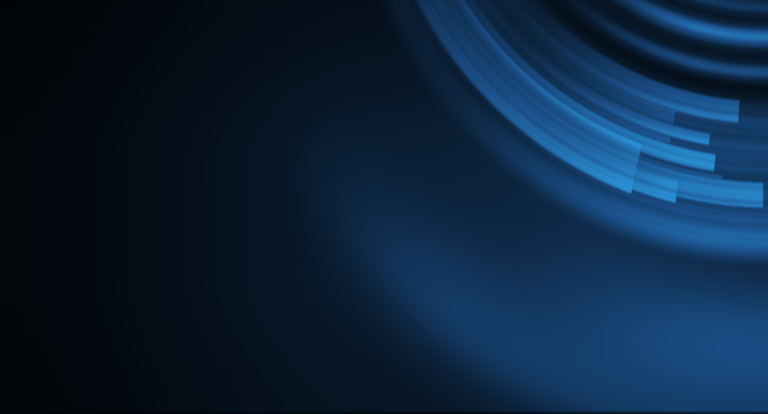
This background is drawn by a Shadertoy shader. Its source:

```glsl
// Dark blue backdrop with nested light arcs sweeping around a point above the right corner.
// Each arc is a curve of constant depth in a family of circles whose centre drifts upward;
// stepped arc segments, soft bands and fine sine streaks are summed as one light value.

#define ARC_CENTRE vec2(1.860, 1.396)
#define CENTRE_DRIFT 0.6
#define STREAK_GAIN 0.17
#define EDGE_SOFTNESS 0.003
#define GLOW_CENTRE vec2(1.45, 0.40)
#define GLOW_GAIN 0.12
#define LOWER_BAND_GAIN 0.19
#define RIGHT_BAND_GAIN 0.27

const int SEGMENTS = 8;
// Inner edge, outer edge, end angle, gain
const vec4 segments[SEGMENTS] = vec4[SEGMENTS](
    vec4(0.047, 0.126, -0.360, 0.40),
    vec4(0.054, 0.087, -0.244, 0.36),
    vec4(0.064, 0.102, -0.018, 0.30),
    vec4(0.112, 0.138, -0.153, 0.36),
    vec4(0.092, 0.108, -0.130, 0.22),
    vec4(0.130, 0.212, -0.285, 0.16),
    vec4(0.190, 0.224, -0.095, 0.30),
    vec4(0.150, 0.168, -0.175, 0.28));

float bell(float x, float centre, float width) {
    float d = (x - centre) / width;
    return exp(-d * d);
}

// Returns depth inside the unit circle and angle from straight down
vec2 arcCoords(vec2 p) {
    vec2 q = p - ARC_CENTRE;
    float k = 1.0 - CENTRE_DRIFT * CENTRE_DRIFT;
    float b = 1.0 - CENTRE_DRIFT * q.y;
    float root = sqrt(max(b * b - k * (1.0 - dot(q, q)), 0.0));
    float depth = (b - root) / k;
    return vec2(depth, atan(q.x, CENTRE_DRIFT * depth - q.y));
}

// Fine concentric lines, from -1 to 1
float streaks(float depth) {
    return 0.35 * sin(depth * 93.0 + 1.0) + 0.30 * sin(depth * 187.0 + 4.0)
         + 0.20 * sin(depth * 331.0) + 0.15 * sin(depth * 570.0 + 2.0);
}

float backdrop(vec2 p) {
    float light = mix(0.045, 0.15, smoothstep(0.0, 0.85, p.x));
    light *= mix(0.62, 1.0, smoothstep(1.05, 0.6, p.y));
    light *= mix(0.78, 1.0, smoothstep(-0.05, 0.35, p.y));
    vec2 d = p - GLOW_CENTRE;
    return light + GLOW_GAIN * exp(-dot(d, d) / 0.25);
}

// Wide blurred arcs beyond the rim
float softBands(float depth, float angle) {
    float width = depth < -0.26 ? 0.065 : 0.105;
    float lower = bell(depth, -0.26, width) * smoothstep(-1.2, -0.6, angle);
    float right = bell(depth, -0.135, 0.09) * smoothstep(-0.65, 0.0, angle);
    return LOWER_BAND_GAIN * lower + RIGHT_BAND_GAIN * right;
}

// Brightest of the overlapping segments, each cut off at its end angle
float steppedArcs(float depth, float angle) {
    float soft = max(EDGE_SOFTNESS, 0.8 / iResolution.y);
    float light = 0.0;
    for (int i = 0; i < SEGMENTS; i++) {
        vec4 s = segments[i];
        float mask = smoothstep(s.x - soft, s.x + soft, depth)
                   * smoothstep(s.y + soft, s.y - soft, depth)
                   * smoothstep(s.z + soft, s.z - soft, angle);
        float start = mix(-1.35, -0.9, smoothstep(0.10, 0.13, s.x));
        float fade = smoothstep(start, start + 0.7, angle);
        float tip = 0.75 + 0.25 * exp(4.0 * min(angle - s.z, 0.0));
        light = max(light, mask * fade * tip * s.w);
    }
    // Slight hollow through the widest segment
    return light * (1.0 - 0.3 * bell(depth, 0.088, 0.018) * smoothstep(-0.2, -0.4, angle));
}

float rings(float depth, float angle) {
    float rightward = smoothstep(-0.85, -0.2, angle);
    float rim = smoothstep(-0.03, 0.014, depth) * smoothstep(0.06, 0.035, depth);
    float body = smoothstep(0.035, 0.055, depth) * smoothstep(0.245, 0.18, depth);
    float inner = 0.38 * bell(depth, 0.268, 0.011) + 0.57 * bell(depth, 0.320, 0.015)
                + 0.26 * bell(depth, 0.368, 0.012);
    float light = rim * mix(0.08, 0.42, smoothstep(-0.95, -0.05, angle));
    light += body * mix(0.12, 0.30, rightward);
    light += inner * rightward;
    return light + steppedArcs(depth, angle);
}

void mainImage(out vec4 fragColor, in vec2 fragCoord) {
    vec2 p = fragCoord / iResolution.y;
    vec2 arc = arcCoords(p);
    float inside = smoothstep(-0.01, 0.06, arc.x);

    // Sum the light layers
    float light = mix(backdrop(p), 0.12, inside) + softBands(arc.x, arc.y);
    light += rings(arc.x, arc.y);
    light *= 1.0 + STREAK_GAIN * inside * streaks(arc.x);
    light *= mix(0.35, 1.0, smoothstep(0.0, 0.009, p.y));
    light = min(light, 0.83);

    // Blue tint, turning toward cyan in the brightest parts
    float green = 0.58 + 0.09 * smoothstep(0.5, 0.8, light);
    fragColor = vec4(light * vec3(0.195, green, 1.0), 1.0);
}
```
